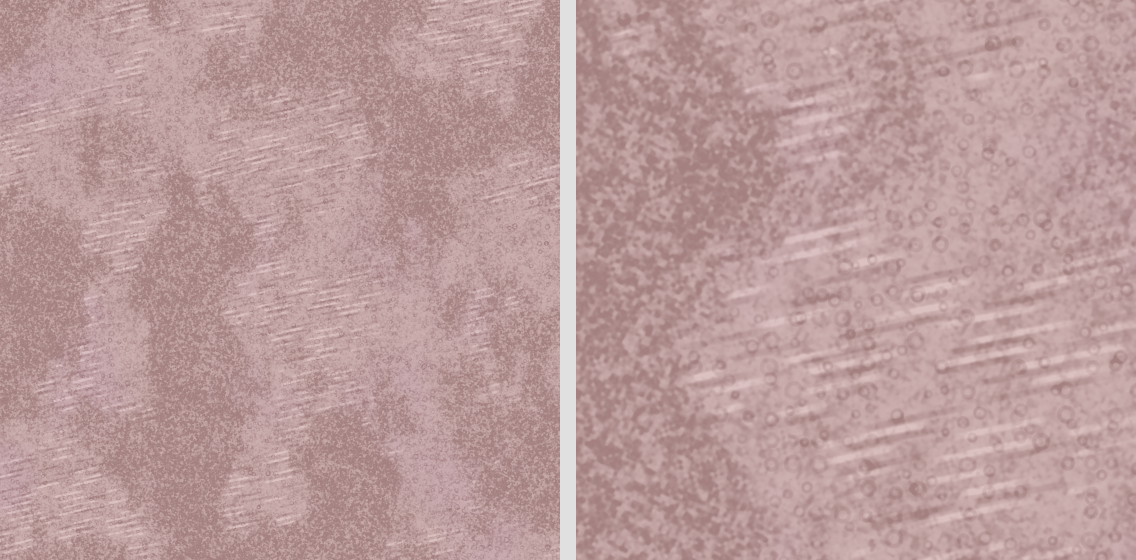
Left, the full canvas; right, a detail of the centre.
Give the GLSL for this texture, as a WebGL 2 fragment shader.

```glsl
#version 300 es
precision highp float;
// Dusty rose plaster: grainy dark ground, worn pale patches, slanted scratches and tiny rings.

uniform vec2 u_resolution;
out vec4 fragColor;

const vec3 DEEP_ROSE = vec3(0.642, 0.502, 0.503);
const vec3 PALE_ROSE = vec3(0.838, 0.733, 0.731);
const vec3 LILAC_TINT = vec3(-0.003, -0.007, 0.010);
const float SCRATCH_ANGLE = 0.22;

float hash(vec2 p) {
    vec3 q = fract(vec3(p.xyx) * 0.1031);
    q += dot(q, q.yzx + 33.33);
    return fract((q.x + q.y) * q.z);
}

float valueNoise(vec2 p) {
    vec2 cell = floor(p);
    vec2 f = fract(p);
    f = f * f * (3.0 - 2.0 * f);
    float low = mix(hash(cell), hash(cell + vec2(1.0, 0.0)), f.x);
    float high = mix(hash(cell + vec2(0.0, 1.0)), hash(cell + vec2(1.0)), f.x);
    return mix(low, high, f.y);
}

float fbm(vec2 p, float gain) {
    float sum = 0.0;
    float total = 0.0;
    float amplitude = 1.0;
    for (int i = 0; i < 6; i++) {
        sum += amplitude * valueNoise(p);
        total += amplitude;
        amplitude *= gain;
        p = mat2(1.6, 1.2, -1.2, 1.6) * p + 17.3;
    }
    return sum / total;
}

vec2 rotate(vec2 p, float angle) {
    float c = cos(angle);
    float s = sin(angle);
    return vec2(c * p.x + s * p.y, c * p.y - s * p.x);
}

// Thin tapered strokes laid in jittered rows along x.
float scratches(vec2 p, float rows, float perRow, float density, float seed) {
    float y = p.y * rows + seed;
    float row = floor(y);
    float x = p.x * perRow + 20.0 * hash(vec2(row, seed));
    vec2 id = vec2(floor(x), row) + seed;
    float along = fract(x);
    float start = 0.25 * hash(id + 3.1);
    float end = 1.0 - 0.25 * hash(id + 7.7);
    float taper = smoothstep(start, start + 0.1, along) * (1.0 - smoothstep(end - 0.2, end, along));
    float center = mix(0.33, 0.67, hash(id + 11.9));
    float line = 1.0 - smoothstep(0.06, 0.28, abs(fract(y) - center));
    return line * taper * step(hash(id + 19.3), density);
}

// Small outlined circles, at most one in each cell.
float rings(vec2 p, float cells, float density) {
    vec2 q = p * cells;
    vec2 id = floor(q);
    float radius = mix(0.16, 0.30, hash(id + 5.3));
    vec2 jitter = vec2(hash(id + 13.7), hash(id + 29.1)) - 0.5;
    float d = length(fract(q) - 0.5 - jitter * (0.7 - 2.0 * radius));
    float outline = 1.0 - smoothstep(0.04, 0.13, abs(d - radius));
    return outline * step(hash(id + 41.9), density);
}

void main() {
    vec2 uv = gl_FragCoord.xy / min(u_resolution.x, u_resolution.y);

    // Worn patches with ragged edges, slightly taller than wide
    float wear = fbm(uv * vec2(7.0, 5.0) + vec2(23.7, 41.2), 0.6);
    float patchMask = smoothstep(0.44, 0.60, wear);

    // Fine grain whose pale specks thicken toward the patches
    float fine = valueNoise(rotate(uv, 0.35) * 470.0 + 5.0);
    float grain = 0.55 * valueNoise(rotate(uv, 1.1) * 390.0) + 0.45 * valueNoise(rotate(uv, 0.6) * 210.0 + 9.0);
    float mottle = fbm(uv * 24.0 + 31.0, 0.65) - 0.5;
    float specks = smoothstep(0.24, 0.80, grain + 0.24 * (patchMask - 0.25) + 0.4 * mottle);
    float tone = 0.04 + 0.60 * specks + 0.26 * (fine - 0.5);

    // Pale film over the patches, still lightly grained
    float film = 0.72 + 0.5 * mottle + 0.40 * (grain - 0.5);
    tone = mix(tone, film, 0.52 * patchMask);

    // Scratches gathered in clusters, bending a little
    float bend = 0.012 * valueNoise(uv * 6.0 + 50.0);
    vec2 strokeUv = rotate(uv, SCRATCH_ANGLE) + vec2(0.0, bend);
    float cluster = smoothstep(0.30, 0.52, valueNoise(uv * 9.0 + 70.0)) * smoothstep(0.1, 0.7, patchMask);
    float wornLine = 0.55 + 0.8 * valueNoise(uv * 130.0 + 4.0);
    float paleStroke = scratches(strokeUv, 88.0, 11.0, 0.75, 2.0);
    float darkStroke = scratches(strokeUv + 0.005, 88.0, 13.0, 0.65, 37.0);
    tone += cluster * wornLine * (0.40 * paleStroke - 0.32 * darkStroke);

    // Faint rings, strongest on the patches
    float ringMark = rings(uv, 68.0, 0.38) + rings(rotate(uv, 0.5) + 2.0, 90.0, 0.25);
    tone -= 0.26 * ringMark * patchMask * wornLine;

    vec3 color = mix(DEEP_ROSE, PALE_ROSE, clamp(tone, 0.0, 1.1));
    float lilac = smoothstep(0.5, 0.8, valueNoise(uv * 7.0 + 90.0)) * patchMask;
    fragColor = vec4(color + LILAC_TINT * lilac, 1.0);
}
```
